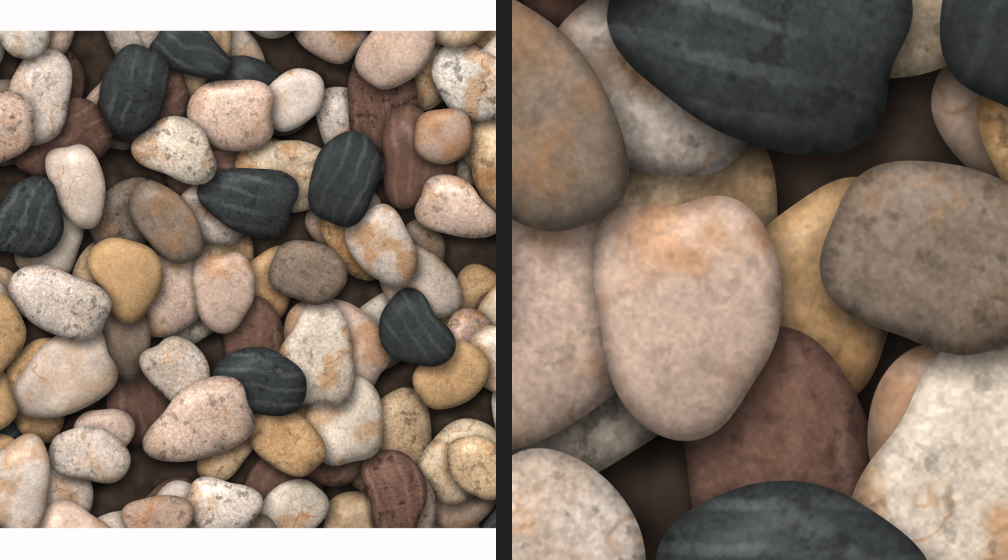
Left: the whole. Right: its middle third, enlarged.
Reproduce this texture procedurally as a Shadertoy shader.

```glsl
// Draws a bed of smooth, mixed river pebbles between two white margins.

const float CELL = 0.148;
const vec3 WHITE = vec3(0.995, 0.99, 0.99);
const vec3 GAP = vec3(0.22, 0.18, 0.15);
const vec3 RUST = vec3(0.70, 0.46, 0.26);
const vec3 LIGHT = vec3(-0.22, 0.54, 0.81);

// Stone colours, pale to dark; repeats of a family set its share
const vec3 STONES[14] = vec3[14](
    vec3(0.91, 0.86, 0.80), vec3(0.90, 0.83, 0.75), vec3(0.88, 0.81, 0.75),
    vec3(0.89, 0.79, 0.66), vec3(0.85, 0.77, 0.70), vec3(0.86, 0.74, 0.66),
    vec3(0.85, 0.78, 0.72), vec3(0.84, 0.71, 0.56), vec3(0.81, 0.65, 0.47),
    vec3(0.79, 0.67, 0.58), vec3(0.74, 0.62, 0.54), vec3(0.54, 0.47, 0.41),
    vec3(0.46, 0.34, 0.29), vec3(0.24, 0.25, 0.25));

float hash(vec2 p) {
    vec3 q = fract(vec3(p.xyx) * 0.1031);
    q += dot(q, q.yzx + 33.33);
    return fract((q.x + q.y) * q.z);
}

vec2 hash2(vec2 p) {
    return vec2(hash(p), hash(p + 57.3));
}

float noise(vec2 p) {
    vec2 i = floor(p), f = fract(p);
    f = f * f * (3.0 - 2.0 * f);
    return mix(mix(hash(i), hash(i + vec2(1, 0)), f.x),
               mix(hash(i + vec2(0, 1)), hash(i + vec2(1, 1)), f.x), f.y);
}

float fbm(vec2 p) {
    float sum = 0.0, amp = 0.53;
    for (int i = 0; i < 4; i++) {
        sum += amp * noise(p);
        p = mat2(1.6, 1.2, -1.2, 1.6) * p + 11.7;
        amp *= 0.5;
    }
    return sum;
}

mat2 rotation(float a) {
    float c = cos(a), s = sin(a);
    return mat2(c, s, -s, c);
}

// Radial coordinate of a lumpy oval: 0 at the centre, 1 on the outline
float outline(vec2 p, vec2 radii, vec2 seed) {
    vec2 q = abs(p / radii) + 1e-5;
    float power = mix(2.0, 2.6, hash(seed + 3.1));
    float r = pow(pow(q.x, power) + pow(q.y, power), 1.0 / power);
    float a = atan(p.y / radii.y, p.x / radii.x);
    vec2 phase = 6.283 * hash2(seed + 8.7);
    float lumps = 0.05 * cos(2.0 * a + phase.y) + 0.025 * cos(5.0 * a - phase.x)
                + 0.13 * hash(seed + 5.9) * cos(3.0 * a + phase.x);
    return r / (1.0 + lumps);
}

// Mineral colour with clouds, rusty veins, bands and fine grain
vec3 mineral(vec2 p, vec2 seed) {
    vec3 base = STONES[int(min(hash(seed + 21.0) * 14.0, 13.0))];
    float pale = smoothstep(0.3, 0.6, base.g);
    vec2 u = p + seed * 3.7;
    float cloud = fbm(u * 17.0);
    float stain = smoothstep(0.48, 0.75, fbm(u * 24.0 + 40.0)) * hash(seed + 31.0);
    float ridge = abs(fbm(u * 13.0 + 9.0) - 0.5);
    float vein = (1.0 - smoothstep(0.0, 0.022, ridge)) * smoothstep(0.5, 0.7, noise(u * 21.0));
    float band = smoothstep(0.3, 1.0, sin(p.y * 230.0 + 7.0 * cloud)) * noise(u * 30.0);
    float grain = noise(u * 420.0) + noise(u * 210.0) - 1.0;
    float rough = hash(seed + 44.0);
    float pits = smoothstep(0.60, 0.78, fbm(u * 85.0)) * rough;

    vec3 col = base * (0.86 + 0.28 * cloud);
    col = mix(col, RUST, pale * (0.6 * stain + 0.35 * vein));
    col += (1.0 - pale) * 0.10 * band;
    col *= 1.0 - 0.3 * pits;
    return col * (1.0 + (0.09 + 0.09 * rough) * grain);
}

// Soft daylight on a domed, slightly uneven surface
vec3 shade(vec3 col, vec2 dir, float r, vec2 p, vec2 seed) {
    vec2 u = p * 30.0 + seed;
    vec2 bump = vec2(fbm(u), fbm(u + 71.0)) - 0.5;
    vec2 tilt = dir * pow(r, 2.6) * 0.95 + 0.36 * bump;
    vec3 n = normalize(vec3(tilt, sqrt(max(1.0 - dot(tilt, tilt), 0.02))));
    float diffuse = 0.56 + 0.54 * max(dot(n, LIGHT), 0.0);
    float rim = 1.0 - 0.2 * smoothstep(0.82, 1.02, r);
    float gloss = pow(max(dot(n, normalize(LIGHT + vec3(0, 0, 1))), 0.0), 60.0);
    return col * diffuse * rim + 0.2 * gloss * hash(seed + 63.0);
}

// Lays one loose layer of pebbles, with their shadows, over the colour below
vec3 addLayer(vec3 col, vec2 uv, float layer, float depth, float aa) {
    mat2 turn = rotation(0.5 + layer * 1.9);
    vec2 grid = turn * uv / CELL + layer * vec2(17.37, 9.61) + 20.0;
    for (int j = -1; j <= 1; j++)
    for (int i = -1; i <= 1; i++) {
        vec2 id = floor(grid) + vec2(i, j);
        vec2 seed = id + layer * 37.0;
        if (hash(seed + 77.0) < 0.1) continue;
        vec2 centre = id + 0.5 + 0.5 * (hash2(seed) - 0.5);
        vec2 offset = (grid - centre) * CELL * turn;
        if (dot(offset, offset) > 0.03) continue;
        mat2 spin = rotation(6.283 * hash(seed + 13.0));
        float size = mix(0.050, 0.074, hash(seed + 17.0));
        vec2 radii = size * vec2(mix(1.05, 1.45, hash(seed + 19.0)), 0.93);
        vec2 p = spin * offset;
        float r = outline(p, radii, seed);
        vec2 raised = spin * (offset + vec2(-0.003, 0.008));
        float shadowEdge = (outline(raised, radii, seed) - 1.0) * size;
        col *= 1.0 - 0.62 * (1.0 - smoothstep(-0.012, 0.017, shadowEdge));
        float cover = 1.0 - smoothstep(-aa, aa, (r - 1.0) * size);
        if (cover > 0.0) {
            vec2 dir = normalize((p / (radii * radii)) * spin + 1e-5);
            vec3 stone = shade(mineral(p, seed), dir, r, p, seed);
            col = mix(col, stone * mix(1.0, 0.84, depth), cover);
        }
    }
    return col;
}

void mainImage(out vec4 fragColor, in vec2 fragCoord) {
    vec2 uv = fragCoord / iResolution.y;
    float aa = 0.8 / iResolution.y;
    vec3 col = GAP * (0.6 + 0.8 * fbm(uv * 40.0));
    for (int k = 0; k < 3; k++) {
        float layer = float(k);
        col = addLayer(col, uv, layer, 1.0 - layer / 2.0, aa);
    }
    // White margins below and above the bed
    float bed = smoothstep(-aa, aa, uv.y - 0.057) * smoothstep(-aa, aa, 0.945 - uv.y);
    fragColor = vec4(mix(clamp(col, 0.0, 1.0), WHITE, 1.0 - bed), 1.0);
}
```
